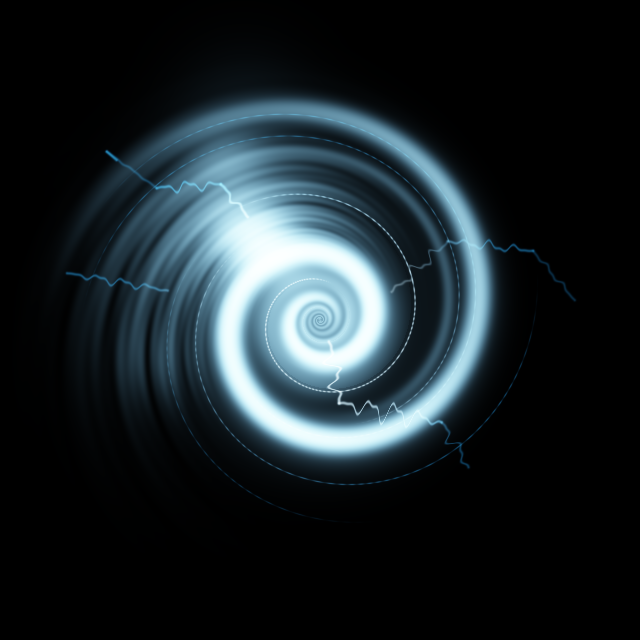
A WebGL 2 fragment shader for this background:

```glsl
#version 300 es
precision highp float;
// A glowing ice-blue spiral vortex with streaked haze, dotted filaments and small bolts.
uniform vec2 u_resolution;
out vec4 outColor;

const float TAU = 6.2831853;
const float GROWTH = 1.118; // log growth of the radius per turn

float gauss(float x, float width) {
    x /= width;
    return exp(-x * x);
}

// Spiral arm shifted by a part of a turn: x = distance across, y = turns along it
vec2 spiralArm(float r, float angle, float shift) {
    float turn = angle / TAU;
    float n = round(log(r / 0.08) / GROWTH - turn - shift);
    return vec2(r - 0.08 * exp(GROWTH * (turn + n + shift)), turn + n);
}

float span(float x, float low, float high, float soft) {
    return smoothstep(low - soft, low + soft, x) * (1.0 - smoothstep(high - soft, high + soft, x));
}

// Dotted hairline along a spiral, visible between two turn values
float filament(float r, float angle, float shift, float low, float high, float width) {
    vec2 arm = spiralArm(r, angle, shift);
    float dots = 0.65 + 0.35 * sin(arm.y * 610.0 + 4.0 * sin(arm.y * 47.0));
    return gauss(arm.x, width) * dots * span(arm.y, low, high, 0.06);
}

// Wavering spark between two points
float bolt(vec2 p, vec2 a, vec2 b, float sway, float width) {
    float len = distance(a, b);
    vec2 dir = (b - a) / len;
    vec2 q = vec2(dot(p - a, dir), dot(p - a, vec2(-dir.y, dir.x)));
    float h = clamp(q.x, 0.0, len);
    float wave = sin(h * 160.0) + 0.5 * sin(h * 317.0 + 1.0);
    q.y -= sway * wave * sin(h / len * TAU * 0.5);
    return gauss(length(vec2(q.x - h, q.y)), width);
}

void main() {
    float size = min(u_resolution.x, u_resolution.y);
    vec2 p = (gl_FragCoord.xy - 0.5 * u_resolution) / size;
    float r = max(length(p), 0.004);
    float angle = mod(atan(p.y, p.x) + TAU, TAU);
    float phase = TAU * (log(r / 0.08) / GROWTH - angle / TAU);

    // Bright core with a soft swirl
    float glow = 1.5 * exp(-pow(r / 0.1, 4.0)) * (0.9 + 0.2 * sin(2.0 * phase + 1.0));
    glow += 0.09 * exp(-pow(r / 0.25, 6.0));

    // Main arm, white inside and fading as it unwinds
    vec2 arm = spiralArm(r, angle, 0.0);
    float power = 4.5 * smoothstep(-1.2, -0.1, arm.y);
    power *= (1.0 - 0.62 * smoothstep(0.7, 1.0, arm.y)) * (1.0 - smoothstep(0.95, 1.5, arm.y));
    glow += power * (gauss(arm.x, min(0.016, 0.2 * r)) + 0.1 * gauss(arm.x, 0.036));

    // Faint companion arms
    vec2 inner = spiralArm(r, angle, -0.19);
    glow += 0.35 * gauss(inner.x, 0.009) * span(inner.y, 0.85, 1.3, 0.15);
    vec2 swirl = spiralArm(r, angle, 0.45);
    glow += 0.8 * gauss(swirl.x, 0.004) * span(swirl.y, -2.0, -0.9, 0.15);

    // Streaked haze fanning out to the upper left
    float turnAway = mod(angle - 1.7 - 2.8 * r + TAU * 0.5, TAU) - TAU * 0.5;
    float fan = gauss(turnAway, 0.8) * smoothstep(0.08, 0.15, r) * exp(-pow(r / 0.31, 4.0));
    float streaks = 0.55 + 0.27 * sin(5.0 * phase + 2.0 * sin(angle))
        + 0.16 * sin(11.0 * phase + 3.0 * sin(2.0 * angle + 1.0))
        + 0.1 * sin(19.0 * phase + 2.0 * sin(3.0 * angle));
    glow += 1.1 * fan * streaks;
    glow += 0.3 * gauss(length(p - vec2(-0.25, -0.06)), 0.06) * streaks;

    // Hot spot and its outer flares
    vec2 hot = p - vec2(-0.095, 0.122);
    glow += 3.8 * gauss(length(vec2(dot(hot, vec2(0.88, -0.47)), 1.3 * dot(hot, vec2(0.47, 0.88)))), 0.055);
    glow += 0.6 * gauss(length(p - vec2(-0.13, 0.145)), 0.1);
    glow += 0.5 * gauss(length(p - vec2(-0.145, 0.24)), 0.055);
    glow += 0.06 * gauss(length(p - vec2(-0.12, 0.33)), 0.1);

    // Dotted filaments
    float hair = max(0.0011, 0.6 / size);
    float lines = 0.7 * filament(r, angle, -0.02, 0.65, 1.37, hair);
    lines += 0.6 * filament(r, angle, -0.12, 0.85, 1.44, hair);
    lines += 1.2 * filament(r, angle, 0.54, -0.75, 0.32, hair);
    lines += 0.6 * filament(r, angle, 0.28, 0.42, 0.98, hair);
    lines += 0.35 * filament(r, angle, 0.465, 0.46, 0.74, hair);

    // Sparks at the left, right and lower right
    float spark = max(0.0021, 0.8 / size);
    float sparks = 0.45 * bolt(p, vec2(-0.333, 0.263), vec2(-0.255, 0.206), 0.001, spark);
    sparks += bolt(p, vec2(-0.333, 0.263), vec2(-0.318, 0.25), 0.0, spark);
    sparks += 1.2 * bolt(p, vec2(-0.255, 0.206), vec2(-0.155, 0.212), 0.007, spark);
    sparks += 2.0 * bolt(p, vec2(-0.155, 0.212), vec2(-0.113, 0.161), 0.004, spark);
    sparks += 0.7 * bolt(p, vec2(-0.395, 0.073), vec2(-0.238, 0.046), 0.005, spark);
    sparks += 0.35 * bolt(p, vec2(0.398, 0.031), vec2(0.333, 0.108), 0.003, spark);
    sparks += 0.7 * bolt(p, vec2(0.333, 0.108), vec2(0.2, 0.123), 0.006, spark);
    sparks += 0.35 * bolt(p, vec2(0.2, 0.123), vec2(0.112, 0.044), 0.008, spark);
    sparks += 1.3 * bolt(p, vec2(0.014, -0.034), vec2(0.03, -0.13), 0.011, spark);
    sparks += 1.1 * bolt(p, vec2(0.03, -0.13), vec2(0.19, -0.16), 0.014, spark);
    sparks += 0.5 * bolt(p, vec2(0.19, -0.16), vec2(0.232, -0.23), 0.008, spark);

    // Exposure turns the light from deep blue to white
    vec3 sparkTint = mix(vec3(0.9, 1.1, 1.2), vec3(0.1, 0.5, 0.8), smoothstep(0.1, 0.3, r));
    vec3 light = glow * vec3(0.56, 0.95, 1.2) + (lines + sparks) * sparkTint;
    outColor = vec4(1.0 - exp(-light), 1.0);
}
```
